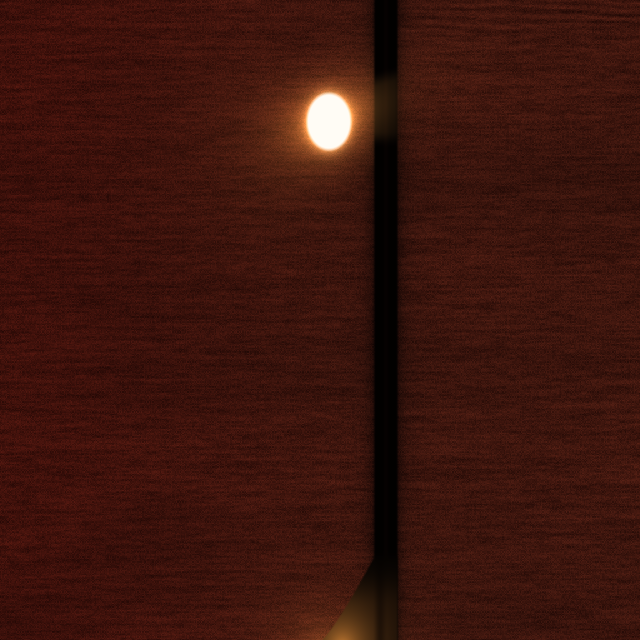
Give the GLSL for this texture, as a WebGL 2 fragment shader.

```glsl
#version 300 es
precision highp float;
// Dark red woven cloth split by a black post, with a glowing oval lamp and a lit cone below.

#define BULB_POS vec2(0.514, 0.810)
#define BULB_RADII vec2(0.035, 0.045)
#define POST_LEFT 0.585
#define POST_RIGHT 0.621
#define CONE_TOP 0.130
#define THREADS 512.0
#define WEAVE_CONTRAST 0.62
#define GLOW_GAIN 0.72

uniform vec2 u_resolution;
out vec4 fragColor;

const vec3 CLOTH_LEFT = vec3(0.235, 0.062, 0.040);
const vec3 CLOTH_RIGHT = vec3(0.230, 0.080, 0.050);
const vec3 POST_COLOR = vec3(0.008, 0.002, 0.001);
const vec3 AMBER = vec3(0.72, 0.46, 0.19);
const vec3 HOT_WHITE = vec3(1.0, 0.99, 0.96);

float hash(vec2 p) {
    vec3 q = fract(vec3(p.xyx) * 0.1031);
    q += dot(q, q.yzx + 33.33);
    return fract((q.x + q.y) * q.z);
}

float noise(vec2 p) {
    vec2 i = floor(p), f = fract(p);
    f = f * f * (3.0 - 2.0 * f);
    return mix(mix(hash(i), hash(i + vec2(1, 0)), f.x),
               mix(hash(i + vec2(0, 1)), hash(i + vec2(1, 1)), f.x), f.y);
}

float band(float x, float lo, float hi, float soft) {
    return smoothstep(lo - soft, lo + soft, x) * (1.0 - smoothstep(hi - soft, hi + soft, x));
}

// Horizontal slubs, fine grain and crossing threads, centred on zero.
float weave(vec2 p) {
    float slub = noise(p * vec2(0.09, 0.72) * THREADS) - 0.5;
    float grain = hash(floor(p * THREADS)) - 0.5;
    float row = noise(p * vec2(8.0, 170.0) + 31.0) - 0.5;
    vec2 cell = floor(p * THREADS);
    float twill = mod(cell.x + cell.y, 2.0) - 0.5;
    return 0.45 * slub + 0.55 * grain + 0.35 * row + 0.22 * twill;
}

vec3 cloth(vec2 p) {
    vec3 base = mix(CLOTH_LEFT, CLOTH_RIGHT, smoothstep(0.0, 0.65, p.x));
    float patches = 0.92 + 0.16 * noise(p * vec2(4.0, 7.0));
    float w = weave(p);
    // Wavy ridges in the top right corner
    float ripple = sin(p.y * 430.0 + 9.0 * noise(p * vec2(9.0, 14.0)));
    w += 0.22 * ripple * smoothstep(0.87, 1.0, p.y) * smoothstep(0.60, 0.68, p.x);
    vec3 tint = vec3(1.0, 1.25, 1.35);
    return max(base * patches * (1.0 + WEAVE_CONTRAST * w * tint), 0.0);
}

// Two lobes of light: a wide one to the lower left, a beam to the upper right.
float bulbGlow(vec2 p) {
    vec2 d = p - BULB_POS;
    vec2 axis = normalize(vec2(0.90, 0.38));
    vec2 q = vec2(dot(d, axis), dot(d, vec2(-axis.y, axis.x)));
    float spread = q.x < 0.0 ? 0.042 - 0.10 * q.x : 0.040;
    float reach = q.x < 0.0 ? 0.080 : 0.095;
    float lobes = exp(-1.25 * length(q / vec2(reach, spread)));
    float halo = exp(-dot(d, d) / 0.0036);
    return 1.15 * lobes + 0.42 * halo;
}

void main() {
    vec2 p = gl_FragCoord.xy / u_resolution;
    float px = 1.0 / min(u_resolution.x, u_resolution.y);

    // Cloth, with a soft shadow on both sides of the post
    float post = band(p.x, POST_LEFT, POST_RIGHT, 0.0025);
    float outside = max(POST_LEFT - p.x, p.x - POST_RIGHT);
    float shade = 1.0 - 0.50 * exp(-max(outside, 0.0) / 0.012);
    vec3 color = mix(cloth(p) * shade, POST_COLOR, post);
    float sheen = band(p.x, 0.600, 0.606, 0.003) * post;
    color += vec3(0.018, 0.006, 0.003) * sheen;

    // Lamp light, cut to a beam where it crosses the post
    float beamTop = 0.864 + 0.27 * (p.x - 0.54);
    float beam = band(p.y, 0.782, beamTop, 0.014);
    float pass = mix(1.0, 0.85 * beam, post);
    pass *= mix(1.0, 0.45, smoothstep(0.616, 0.626, p.x));
    color += AMBER * GLOW_GAIN * bulbGlow(p) * pass;

    // Cone rising from the bottom edge into the post
    float height = clamp(p.y / CONE_TOP, 0.0, 1.0);
    float coneEdge = mix(0.503, POST_LEFT, pow(height, 0.85));
    float cone = band(p.x, coneEdge, POST_RIGHT, 0.0025)
               * (1.0 - smoothstep(CONE_TOP - 0.01, CONE_TOP + 0.01, p.y));
    vec2 fromBase = p - vec2(0.535, -0.012);
    float inner = exp(-length(fromBase / vec2(0.040, 0.050)));
    float rib = 1.0 - 0.55 * band(p.x, 0.588, 0.600, 0.006);
    vec3 coneColor = vec3(0.055, 0.026, 0.010) + AMBER * 1.05 * inner * rib;
    coneColor *= 1.0 - 0.7 * smoothstep(0.4, 1.0, height);
    color = mix(color, coneColor, cone);
    float spill = exp(-length((p - vec2(0.510, -0.01)) / vec2(0.050, 0.042)));
    color += AMBER * 0.42 * spill * (1.0 - cone) * (1.0 - post);

    // Overexposed oval with a thin warm rim
    vec2 e = (p - BULB_POS) / BULB_RADII;
    float dist = (length(e) - 1.0) * BULB_RADII.x;
    color += vec3(0.42, 0.32, 0.18) * exp(-max(dist, 0.0) / 0.006);
    color = mix(color, HOT_WHITE, 1.0 - smoothstep(-0.002 - px, 0.001 + px, dist));

    fragColor = vec4(clamp(color, 0.0, 1.0), 1.0);
}
```
